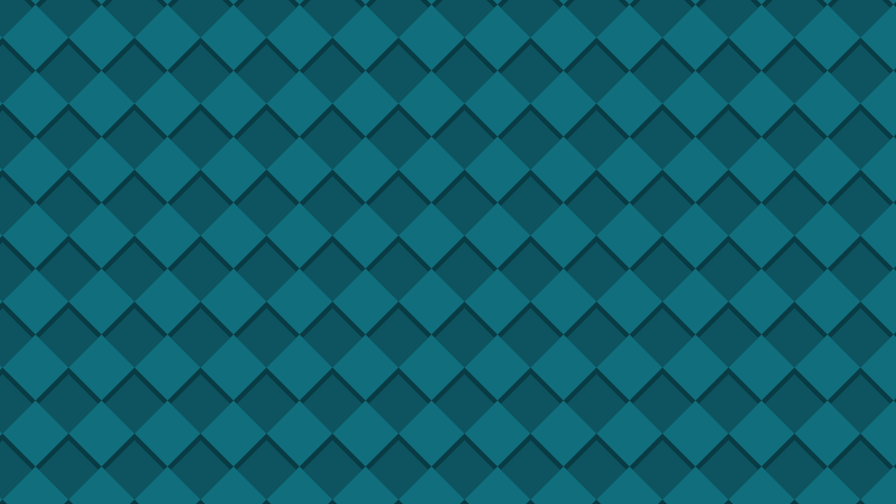
A WebGL 2 fragment shader for this pattern:

```glsl
#version 300 es
precision highp float;
// Teal checkerboard turned by 45 degrees: raised light squares alternate with
// sunken dark ones, whose two upper sides carry a thin shadow.
// The plane is folded into one tile, then two square distances are layered.

uniform vec2 u_resolution;
out vec4 fragColor;

// Signed distance to an axis-aligned square, keeping sharp corners
float squareDistance(vec2 p, float halfSide) {
    vec2 d = abs(p) - halfSide;
    return max(d.x, d.y);
}

// Smooth coverage of the inside of a shape over about one pixel
float coverage(float d, float pixel) {
    return clamp(0.5 - d / pixel, 0.0, 1.0);
}

void main() {
    // Tiles per canvas height, measured from the canvas centre
    float tilesDown = 7.637;
    vec2 p = (gl_FragCoord.xy - 0.5 * u_resolution) / u_resolution.y * tilesDown;

    // Fold to one tile centred on a sunken square
    vec2 tile = fract(p + vec2(0.25, 0.75)) - 0.5;

    // Diagonal axes, in units of the square's side: up-right and up-left
    vec2 diagonal = vec2(tile.x + tile.y, tile.y - tile.x);
    float pixel = 1.41421 * tilesDown / u_resolution.y;

    // The floor is shifted down, leaving the shadow along both upper sides
    float hole = coverage(squareDistance(diagonal, 0.5), pixel);
    float sunkenFloor = coverage(squareDistance(diagonal + 0.05, 0.45), pixel);

    vec3 raisedTeal = vec3(0.063, 0.432, 0.490);
    vec3 floorTeal = vec3(0.050, 0.330, 0.378);
    vec3 shadowTeal = vec3(0.030, 0.230, 0.262);

    vec3 sunken = mix(shadowTeal, floorTeal, sunkenFloor);
    fragColor = vec4(mix(raisedTeal, sunken, hole), 1.0);
}
```
